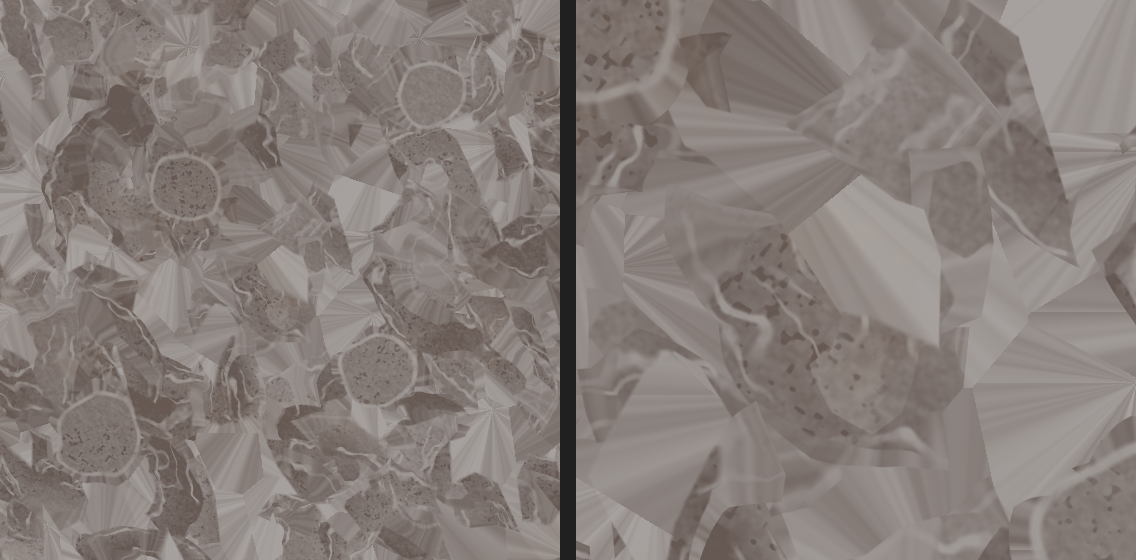
Left, the full canvas; right, a detail of the centre.
This texture is drawn by a WebGL 2 fragment shader. Its source:

```glsl
#version 300 es
precision highp float;
// Weathered collage of curved stone fragments: layers of scattered arc bands with
// pale veins and speckled grain, rimmed discs on top, and faceted gaps filled with
// fans of smeared streaks. All shading is one tone mapped to a taupe ramp.
uniform vec2 u_resolution;
out vec4 fragColor;

const vec3 DARK = vec3(0.400, 0.350, 0.330);
const vec3 PALE = vec3(0.650, 0.630, 0.620);
const int ARC_LAYERS = 4;
const float ARC_CELL = 0.2;
const float DISC_CELL = 0.5;

float hash(vec2 p) {
  vec3 q = fract(p.xyx * 0.1031);
  q += dot(q, q.yzx + 33.33);
  return fract((q.x + q.y) * q.z);
}
vec2 hash2(vec2 p) { return vec2(hash(p), hash(p + 71.7)); }

float noise(vec2 p) {
  vec2 i = floor(p), f = fract(p);
  f = f * f * (3.0 - 2.0 * f);
  return mix(mix(hash(i), hash(i + vec2(1, 0)), f.x),
             mix(hash(i + vec2(0, 1)), hash(i + vec2(1, 1)), f.x), f.y);
}
// Flat triangles between lattice points give straight, faceted outlines.
float faceted(vec2 p) {
  vec2 i = floor(p), f = fract(p);
  float b = hash(i + vec2(1, 0)), c = hash(i + vec2(0, 1));
  if (f.x + f.y < 1.0) return hash(i) * (1.0 - f.x - f.y) + b * f.x + c * f.y;
  return hash(i + 1.0) * (f.x + f.y - 1.0) + c * (1.0 - f.x) + b * (1.0 - f.y);
}

vec2 rotate(vec2 p, float a) {
  float c = cos(a), s = sin(a);
  return vec2(c * p.x - s * p.y, s * p.x + c * p.y);
}
float line(float d, float halfWidth) {
  return 1.0 - smoothstep(halfWidth * 0.3, halfWidth * 1.6, abs(d));
}

// Fine grain with patches of small dark specks.
float grain(vec2 p) {
  vec2 r = rotate(p, 0.6);
  float fine = noise(r * 330.0) + noise(r * vec2(120.0, 210.0)) - 1.0;
  float specks = smoothstep(0.62, 0.8, 0.65 * noise(r * 250.0 + 9.0) + 0.35 * noise(p * 120.0));
  return 0.15 * fine - 0.35 * specks * smoothstep(0.3, 0.65, noise(p * 11.0));
}

// Rays smeared outward from a source near each irregular cell.
float streakFans(vec2 p) {
  vec2 g = p * 9.0, base = floor(g), site = g, id = base;
  float best = 9.0;
  for (int k = 0; k < 9; k++) {
    vec2 c = base + vec2(k % 3 - 1, k / 3 - 1);
    vec2 s = c + hash2(c);
    float d = distance(g, s);
    if (d < best) { best = d; site = s; id = c; }
  }
  vec2 ray = g - site - 2.2 * (hash2(id + 5.0) - 0.5);
  float a = atan(ray.y, ray.x), seed = hash(id) * 90.0;
  float wide = smoothstep(0.2, 0.8, noise(vec2(a * 6.0, seed)));
  float streak = 0.6 * wide + 0.4 * noise(vec2(a * 28.0, seed));
  return 0.42 + 0.42 * hash(id + 3.0) + 0.5 * (streak - 0.5);
}

// Tone inside an arc band; q is relative to its centre of curvature.
float bandTone(vec2 q, vec2 p, float edge, float radius, float halfWidth, float seed) {
  float along = atan(q.x, q.y) * radius, across = length(q) - radius;
  float wobble = noise(p * 34.0 + seed) + 0.5 * noise(p * 85.0 + seed) - 0.75;
  float slope = 0.4 * (hash(vec2(seed, 2.0)) - 0.35);
  float tone = 0.13 + 0.36 * hash(vec2(seed, 4.0)) + slope * across / halfWidth;
  tone += 0.4 * (noise(p * 10.0 + seed) - 0.5) + grain(p);
  // Smears run across the band in faceted patches.
  float smear = smoothstep(0.6, 0.64, faceted(p * 15.0 + seed) + 0.22 * smoothstep(-0.02, 0.0, edge));
  float wide = smoothstep(0.2, 0.8, noise(vec2(along * 70.0, seed)));
  float streak = wide + noise(vec2(along * 230.0, seed + 8.0)) - 1.0;
  float smearTone = 0.4 + 0.28 * streak + 0.6 * (hash(vec2(seed, 7.0)) - 0.5);
  tone = mix(tone, smearTone, 0.85 * smear);
  // Ragged veins follow both long sides, others branch in between.
  float side = abs(across) - halfWidth * 0.72 + 0.016 * wobble;
  float rim = line(side, 0.0032) * smoothstep(0.32, 0.5, noise(p * 14.0 + seed + 3.0));
  float ridge = abs(noise(vec2(along * 20.0, across * 42.0) + seed + 0.5 * wobble) - 0.5);
  float branch = (1.0 - smoothstep(0.01, 0.1, ridge)) * smoothstep(0.45, 0.6, noise(p * 13.0 + seed + 6.0));
  float vein = max(rim, 0.75 * branch) * (0.55 + 0.7 * noise(p * 130.0)) * (1.0 - 0.55 * smear);
  return mix(tone, 0.92, 0.85 * clamp(vein, 0.0, 1.0));
}

float arcLayer(float tone, vec2 p, float layer, float px) {
  vec2 shift = layer * vec2(0.083, 0.127), lookup = p * 19.0 + layer * 13.0;
  vec2 w = p + 0.04 * (vec2(faceted(lookup), faceted(lookup + 40.0)) - 0.5);
  vec2 base = floor((p + shift) / ARC_CELL);
  for (int k = 0; k < 9; k++) {
    vec2 c = base + vec2(k % 3 - 1, k / 3 - 1), key = c + layer * 37.0;
    vec2 size = hash2(key + 11.0);
    float radius = mix(0.06, 0.16, size.x), halfWidth = mix(0.026, 0.052, size.y);
    float halfLength = mix(0.06, 0.125, hash(key + 23.0));
    vec2 q = rotate(w - (c + hash2(key)) * ARC_CELL + shift, 6.2832 * hash(key + 31.0));
    q.y += radius;
    float ends = abs(atan(q.x, q.y)) * radius - halfLength;
    float d = max(abs(length(q) - radius) - halfWidth, ends);
    if (d < px) {
      float fill = bandTone(q, p, d, radius, halfWidth, floor(hash(key + 47.0) * 500.0));
      tone = mix(tone, fill, smoothstep(px, -px, d));
    }
  }
  return tone;
}

// Speckled discs with a ragged pale rim and a streaked collar.
float discs(float tone, vec2 p, float px) {
  vec2 c = floor(p / DISC_CELL);
  if (hash(c + 61.0) < 0.15) return tone;
  vec2 q = p - (c + 0.25 + 0.5 * hash2(c + 17.0)) * DISC_CELL;
  float d = length(q) - mix(0.045, 0.08, hash(c + 29.0)) + 0.016 * (noise(p * 28.0) - 0.5);
  float collar = 0.4 + 0.6 * (noise(vec2(atan(q.y, q.x) * 14.0, 3.0)) - 0.5);
  tone = mix(tone, collar, smoothstep(px, -px, d + 0.012 - 0.04 * faceted(p * 24.0)));
  tone = mix(tone, 0.4 + 1.1 * grain(p), smoothstep(0.002, -0.002, d));
  return mix(tone, 0.9, 0.85 * line(d, 0.0038) * (0.55 + 0.6 * noise(p * 70.0)));
}

void main() {
  vec2 p = gl_FragCoord.xy / u_resolution.y;
  float px = 1.0 / u_resolution.y;
  float fans = streakFans(p), tone = fans;
  for (int i = 0; i < ARC_LAYERS; i++) tone = arcLayer(tone, p, float(i), px);
  // Faceted holes reopen the streaks between fragments.
  float hole = faceted(rotate(p, 0.5) * 14.0 + 7.0);
  tone = mix(tone, fans + 0.1, smoothstep(-px, px, (hole - 0.7) / 14.0));
  tone = discs(tone, p, px) + 0.22 * (noise(p * 4.0 + 2.0) - 0.5);
  vec3 color = mix(DARK, PALE, clamp(tone, 0.0, 1.0));
  // Patches of warmer brown stain.
  float stain = smoothstep(0.5, 0.8, noise(p * 8.0 + 20.0)) * noise(p * 70.0);
  fragColor = vec4(color + stain * vec3(0.004, -0.005, -0.015), 1.0);
}
```
